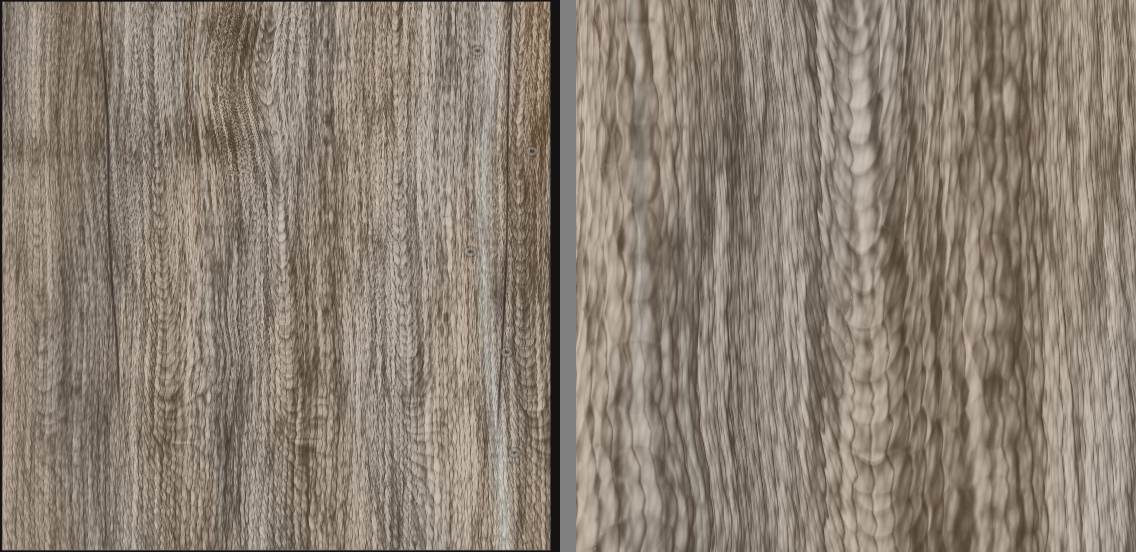
Left, the full canvas; right, a detail of the centre.
Give the GLSL for this texture, as a WebGL 1 fragment shader.

```glsl
precision highp float;
uniform vec2 u_resolution;

const vec3 WOOD = vec3(0.558, 0.510, 0.460);
const vec3 WARM_SHIFT = vec3(0.010, 0.0, -0.011);
const vec3 SILVER = vec3(0.69, 0.68, 0.65);
const vec3 CRACK = vec3(0.20, 0.17, 0.15);
const vec3 FRAME = vec3(0.078, 0.070, 0.070);
const vec3 EDGE_LINE = vec3(0.50, 0.48, 0.46);
const vec2 BAND_CELLS = vec2(24.0, 0.9);
const vec2 FIBRE_CELLS = vec2(105.0, 4.0);
const vec2 GRIT_CELLS = vec2(165.0, 46.0);
const vec2 DUST_CELLS = vec2(270.0, 75.0);
const float GRIT_LEAN = 0.30;
const float RAGGED = 0.0045;
const float RIDGE_COUNT = 70.0;
const float BROAD_TONE = 1.9;
const float BAND_TONE = 0.18;
const float GROOVE_TONE = 0.17;
const float FIBRE_TONE = 0.11;
const float RIDGE_TONE = 0.035;
const float GRIT_TONE = 0.13;
const float RELIEF_TONE = 0.20;
const float DUST_TONE = 0.17;
const float TONE_LIMIT = 0.34;
const float KNOT_RADIUS = 0.0065;
const vec2 BOARD_MIN = vec2(0.004, 0.003);
const vec2 BOARD_MAX = vec2(0.983, 0.997);

vec2 hash2(vec2 p) {
  vec3 q = fract(p.xyx * vec3(0.1031, 0.1030, 0.0973));
  q += dot(q, q.yzx + 33.33);
  return fract((q.xx + q.yz) * q.zy);
}

// Cellular noise: nearest distance, second distance, cell value, side offset
vec4 cellular(vec2 p) {
  vec4 result = vec4(8.0, 8.0, 0.0, 0.0);
  for (int k = 0; k < 9; k++) {
    vec2 cell = floor(p) + vec2(mod(float(k), 3.0), floor(float(k) / 3.0)) - 1.0;
    vec2 jitter = hash2(cell);
    vec2 offset = cell + jitter - p;
    float d = length(offset);
    if (d < result.x) result = vec4(d, result.x, fract(dot(jitter, vec2(7.0, 5.0))), offset.x);
    else result.y = min(result.y, d);
  }
  return result;
}

float bell(float d, float width) { return exp(-d * d / (width * width)); }

float spot(vec2 p, vec2 center, vec2 size) { return bell(length((p - center) / size), 1.0); }

// Bends straight grain into slow waves and swirls
vec2 bendGrain(vec2 p) {
  float x = p.x + 0.005 * sin(p.y * 5.0 + p.x * 4.0 + 1.0);
  x += 0.0012 * sin(p.y * 17.0 - p.x * 12.0);
  x += 0.028 * spot(p, vec2(0.41, 0.86), vec2(0.09, 0.11));
  x -= 0.012 * spot(p, vec2(0.39, 0.35), vec2(0.06, 0.05));
  x += 0.025 * spot(p, vec2(0.15, 0.76), vec2(0.08, 0.18));
  return vec2(x + 0.0003 * sin(p.y * 130.0 + 3.0 * sin(p.x * 85.0)), p.y);
}

float broadTone(vec2 p) {
  float tone = 0.020 * sin(p.x * 17.0 + 1.3 * sin(p.y * 4.0));
  tone += 0.018 * sin(p.x * 43.0 + 1.5 * sin(p.y * 3.0 + p.x * 5.0));
  tone += 0.04 * bell(p.x - 0.25, 0.05) + 0.03 * bell(p.x - 0.72, 0.14);
  tone -= 0.05 * bell(p.x - 0.14, 0.045) + 0.03 * bell(p.x - 0.955, 0.03);
  tone -= 0.09 * spot(p, vec2(0.38, 0.74), vec2(0.07, 0.035));
  tone -= 0.08 * spot(p, vec2(0.43, 0.94), vec2(0.07, 0.07));
  tone -= 0.04 * spot(p, vec2(0.38, 0.15), vec2(0.10, 0.22));
  return BROAD_TONE * (tone - 0.05 * spot(p, vec2(0.02, 0.73), vec2(0.12, 0.03)));
}

float grainTone(vec2 p, vec2 g) {
  float lean = GRIT_LEAN * (0.6 + 0.6 * sin(g.x * 29.0));
  vec4 grit = cellular(vec2(g.x + lean * g.y, g.y) * GRIT_CELLS);
  vec4 dust = cellular(vec2(p.x - 0.12 * p.y, p.y) * DUST_CELLS + 61.0);
  float rough = mix(0.65, 1.05, smoothstep(0.10, 0.30, p.x));
  vec2 torn = g + vec2(RAGGED * rough * (grit.x - 0.45), 0.0);
  vec4 band = cellular(torn * BAND_CELLS);
  vec4 fibre = cellular(torn * FIBRE_CELLS + 17.0);
  float groove = smoothstep(0.0, 0.30, fibre.y - fibre.x);
  float ridge = sin(6.2832 * torn.x * RIDGE_COUNT + 2.5 * sin(g.x * 37.0) + sin(g.y * 4.0));
  float tone = GROOVE_TONE * (groove - 0.75) + FIBRE_TONE * (fibre.z - 0.5);
  tone += RIDGE_TONE * ridge + GRIT_TONE * (0.45 - grit.x);
  // Side light: each splinter has a bright flank and a shaded flank
  tone += RELIEF_TONE * grit.w * smoothstep(0.0, 0.25, grit.y - grit.x);
  tone += 0.6 * RELIEF_TONE * fibre.w * groove;
  float swirl = spot(p, vec2(0.45, 0.92), vec2(0.06, 0.08));
  tone += 0.06 * swirl * sin(p.y * 310.0 + g.x * 260.0 + 2.0 * ridge);
  tone -= 0.08 * (1.0 - smoothstep(0.0, 0.07, band.y - band.x));
  return tone * rough + DUST_TONE * (0.45 - dust.x) + BAND_TONE * (0.45 - band.x);
}

// Small knots strung along the right side
vec3 addKnots(vec3 color, vec2 p) {
  for (int i = 0; i < 5; i++) {
    float n = float(i);
    vec2 center = vec2(0.89 + 0.06 * sin(n * 2.4 + 0.5), 0.18 + 0.182 * n);
    float r = length((p - center) * vec2(1.0, 1.25)) / KNOT_RADIUS;
    color = mix(color, SILVER * 0.85, 0.6 * bell(r - 1.1, 0.5));
    color = mix(color, CRACK, 0.85 * bell(r, 0.55) + 0.3 * bell(r - 1.8, 0.3));
  }
  return color;
}

void main() {
  vec2 p = gl_FragCoord.xy / u_resolution;
  vec2 g = bendGrain(p);
  float grain = grainTone(p, g);
  float tone = broadTone(p) + grain;
  tone /= sqrt(1.0 + tone * tone / (TONE_LIMIT * TONE_LIMIT));
  float warmth = sin(p.x * 23.0 + 1.5 * sin(p.y * 5.0)) + 2.0 * bell(p.x - 0.96, 0.03);
  vec3 color = WOOD + tone + WARM_SHIFT * warmth;

  // Weathered silver streak and pale threads
  float silver = 0.85 * bell(g.x - 0.888 + 0.025 * p.y - 0.008 * cos(p.y * 7.0), 0.014);
  for (int i = 0; i < 6; i++) {
    float n = float(i);
    float fade = smoothstep(-0.4, 0.9, sin(p.y * 4.0 + n * 1.7 - 1.5));
    silver += 0.5 * fade * bell(g.x - 0.215 - 0.036 * n - 0.008 * sin(n * 5.0), 0.0035);
  }
  color = mix(color, SILVER + 0.6 * grain, min(silver, 1.0));

  // Long drying cracks
  float left = bell(p.x - 0.222 + 0.042 * p.y + 0.003 * sin(p.y * 14.0), 0.0022);
  float right = bell(p.x - 0.884 - 0.032 * p.y + 0.003 * sin(p.y * 9.0), 0.0020);
  float cracks = 0.8 * (left + right) * smoothstep(0.15, 0.32, p.y);
  cracks += 0.5 * spot(p, vec2(0.892, 0.46), vec2(0.008, 0.05));
  color = addKnots(mix(color, CRACK, min(cracks, 1.0)), p);

  // Board edges and dark surround
  color = mix(color, EDGE_LINE, 0.7 * bell(p.y - BOARD_MIN.y, 0.0015));
  vec2 pixel = 1.0 / u_resolution;
  vec2 inside = smoothstep(BOARD_MIN - pixel, BOARD_MIN + pixel, p);
  inside *= 1.0 - smoothstep(BOARD_MAX - pixel, BOARD_MAX + pixel, p);
  gl_FragColor = vec4(mix(FRAME, clamp(color, 0.0, 1.0), inside.x * inside.y), 1.0);
}
```
